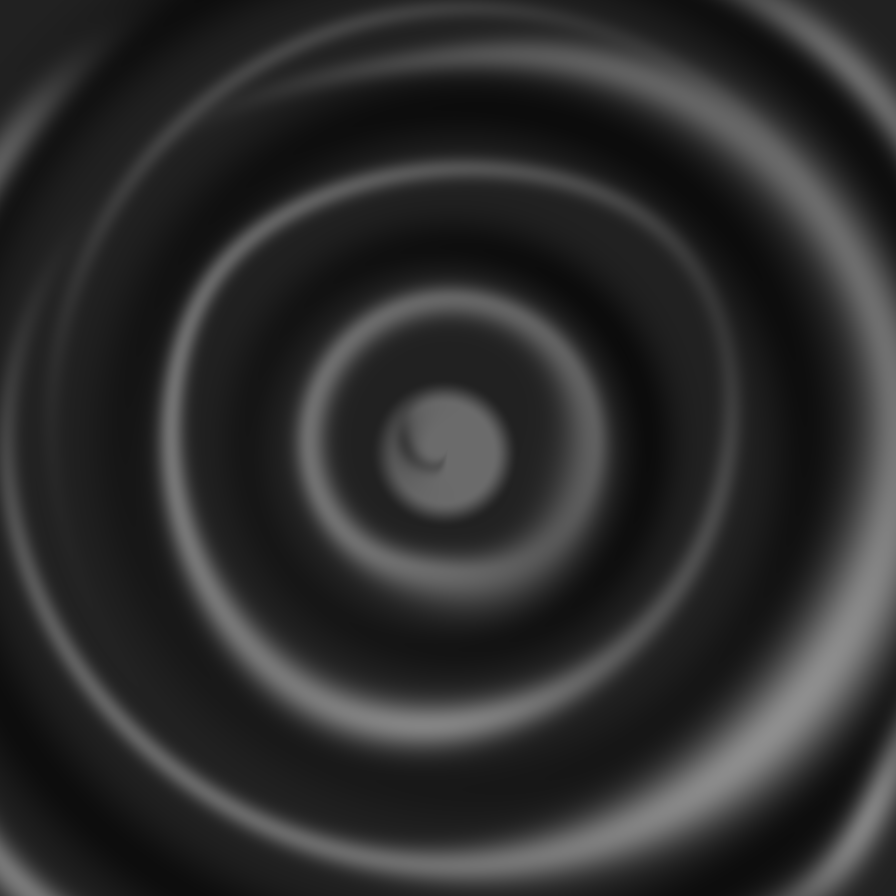
A three.js fragment shader for this background:

```glsl
// Soft grey whirl: concentric, uneven rings around a small curled core.
// Each ring is a Gaussian band in polar space whose radius, width and
// strength swell or fade around the circle through smooth angular bumps.
varying vec2 vUv;

// Smooth periodic bump: 1 at the given direction (degrees), tighter as k grows
float bump(float angle, float degrees0, float k) {
  return exp(k * (cos(angle - radians(degrees0)) - 1.0));
}

// Gaussian band with its own softness inside and outside the crest
float band(float r, float crest, float inner, float outer) {
  float x = (r - crest) / (r < crest ? inner : outer);
  return exp(-x * x);
}

float darkTroughs(float r, float a) {
  float dark = 0.085 * band(r, 0.224, 0.030, 0.034) * (0.75 + 0.25 * cos(a - 0.5));
  dark += 0.085 * band(r, 0.38 + 0.02 * cos(a), 0.042, 0.042) * (0.7 + 0.3 * cos(a - 1.05));
  dark += 0.08 * band(r, 0.575, 0.045, 0.045);
  return dark;
}

// Disc with a curled notch that opens towards the left
float core(float r, float a) {
  float edge = r - 0.007 * cos(a - radians(235.0));
  float disc = 1.0 - smoothstep(0.054, 0.083, edge);
  float turn = mod(radians(-90.0) - a, 6.28319);
  float notch = band(r, 0.013 + 0.021 * turn, 0.011, 0.011);
  notch *= smoothstep(0.0, 0.5, turn) * (1.0 - smoothstep(1.6, 3.0, turn));
  float westFade = 0.09 * bump(a, 175.0, 3.0) * smoothstep(0.02, 0.05, r);
  return disc * (0.29 - westFade - 0.10 * notch);
}

float innerRing(float r, float a) {
  float crest = 0.159 + 0.008 * cos(a - 1.05) - 0.013 * bump(a, -95.0, 5.0);
  float inner = 0.020 + 0.016 * bump(a, -10.0, 3.0);
  float outer = 0.016 + 0.021 * bump(a, -75.0, 3.0);
  float strength = 0.28 + 0.03 * cos(a - radians(200.0)) - 0.05 * bump(a, -45.0, 6.0);
  return strength * band(r, crest, inner, outer);
}

float middleRing(float r, float a) {
  float crest = 0.307 + 0.034 * bump(a, 40.0, 6.0) + 0.016 * bump(a, 142.0, 10.0)
    - 0.010 * bump(a, -50.0, 5.0) + 0.010 * bump(a, -115.0, 8.0);
  float width = 0.013 + 0.014 * bump(a, -105.0, 2.5);
  float strength = 0.24 + 0.10 * cos(a - radians(200.0))
    + 0.11 * bump(a, -90.0, 8.0) - 0.06 * bump(a, 25.0, 12.0);
  return strength * band(r, crest, width, width);
}

// Widest ring, swelling at the lower right and vanishing at the upper left
float outerRing(float r, float a) {
  float crest = 0.462 + 0.042 * bump(a, 5.0, 2.5) - 0.036 * bump(a, 100.0, 6.0)
    + 0.031 * bump(a, 175.0, 3.0);
  float width = 0.013 + 0.036 * bump(a, -30.0, 3.0) + 0.016 * bump(a, 45.0, 5.0);
  float strength = 0.28 + 0.15 * bump(a, -38.0, 4.0) - 0.28 * bump(a, 140.0, 3.0);
  return strength * band(r, crest, width, width);
}

float faintArc(float r, float a) {
  float crest = 0.466 + 0.034 * cos(a - radians(45.0));
  return 0.14 * bump(a, 115.0, 3.0) * band(r, crest, 0.012, 0.012);
}

// Pieces of a last ring, seen only near the corners
float cornerStreaks(float r, float a) {
  float crest = 0.592 + 0.026 * bump(a, 38.0, 10.0) + 0.046 * bump(a, -50.0, 30.0)
    + 0.089 * bump(a, -135.0, 8.0);
  float strength = 0.32 * bump(a, 42.0, 14.0) + 0.30 * bump(a, 149.0, 30.0)
    + 0.34 * bump(a, -135.0, 20.0) + 0.40 * bump(a, -41.0, 30.0);
  return strength * band(r, crest, 0.021, 0.024);
}

void main() {
  vec2 p = vUv - 0.5 + 1e-5;
  float r = length(p);
  float a = atan(p.y, p.x);

  // Charcoal ground, then light from the centre outwards
  float grey = 0.13 - darkTroughs(r, a);
  grey += core(r, a) + innerRing(r, a) + middleRing(r, a);
  grey += outerRing(r, a) + faintArc(r, a) + cornerStreaks(r, a);

  gl_FragColor = vec4(vec3(clamp(grey, 0.02, 0.58)), 1.0);
}
```
